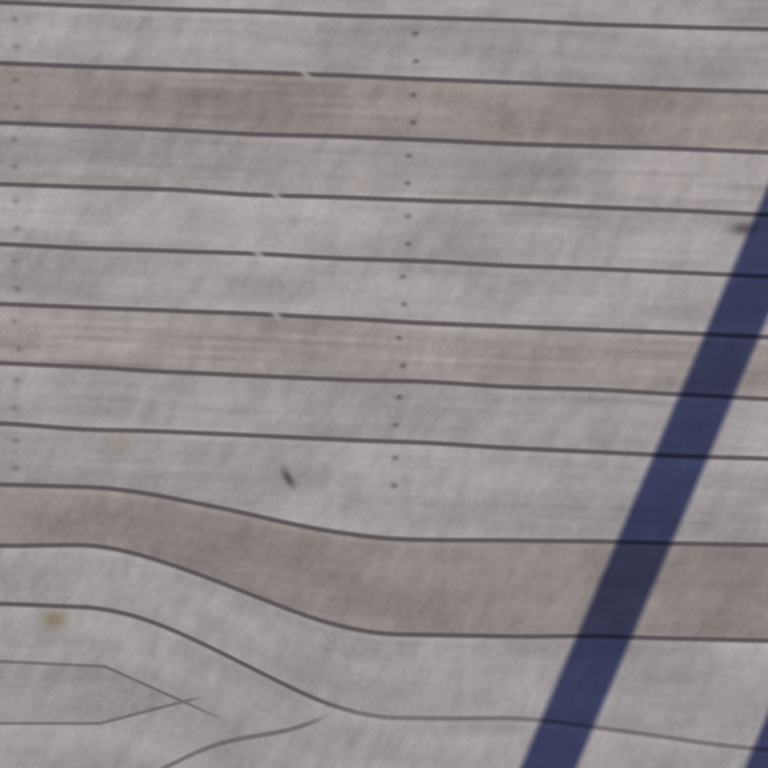
Write a WebGL 1 fragment shader that draws this texture.

```glsl
precision highp float;
// Weathered grey deck boards with bending seams and a slanting blue shadow.
uniform vec2 u_resolution;

const float SPACING = 0.0783;
const vec3 WOOD = vec3(0.622, 0.602, 0.602);
const vec3 BROWN_TINT = vec3(1.0, 0.975, 0.95);
const vec3 SEAM = vec3(0.33, 0.305, 0.32);
const vec3 STAIN = vec3(0.47, 0.43, 0.30);
const vec3 SHADOW = vec3(0.37, 0.41, 0.60);

float hash(vec2 p) {
  return fract(sin(dot(p, vec2(127.1, 311.7))) * 43758.5453);
}

float noise(vec2 p) {
  vec2 i = floor(p), f = fract(p);
  f = f * f * (3.0 - 2.0 * f);
  return mix(mix(hash(i), hash(i + vec2(1.0, 0.0)), f.x),
             mix(hash(i + vec2(0.0, 1.0)), hash(i + 1.0), f.x), f.y);
}

float fbm(vec2 p) {
  float sum = 0.0, amp = 0.5;
  for (int i = 0; i < 4; i++) {
    sum += amp * noise(p);
    p = p * 2.03 + 17.3;
    amp *= 0.5;
  }
  return sum / 0.9375;
}

// Soft band around d = 0.
float band(float d, float halfWidth, float soft) {
  return 1.0 - smoothstep(halfWidth - soft, halfWidth + soft, abs(d));
}

float spot(vec2 p, vec2 center, vec2 radius) {
  vec2 q = (p - center) / radius;
  return exp(-dot(q, q));
}

// Depth of seam i below the top edge; the lowest seams swing downwards.
float seamY(float i, float x) {
  float k = max(i - 7.0, 0.0);
  float slope = k > 0.0 ? 0.016 : 0.035 + 0.0015 * i;
  float bend = (0.07 - 0.008 * k) * k * smoothstep(0.1, 0.52, x);
  float tail = 0.037 * step(2.5, k) * smoothstep(0.65, 1.05, x);
  float wobble = 0.003 * (noise(vec2(x * 9.0, i * 7.0)) - 0.5);
  return 0.0045 + SPACING * i + slope * x + bend + tail + wobble;
}

// Wood tone for a board, with v measured down from its upper seam.
float grain(vec2 p, float v, float board) {
  float straight = 1.0 - smoothstep(7.5, 9.5, board);
  float fibres = noise(vec2(p.x * 7.0 + board * 9.0, v * 150.0)) - 0.5;
  float cloud = fbm(vec2(p.x * 7.0 + board * 3.7, v * 24.0 + board)) - 0.5;
  float scuffs = fbm(vec2(p.x * 65.0 + p.y * 25.0, p.y * 32.0)) - 0.5;
  float speck = noise(p * 190.0) - 0.5;
  float striped = band(board - 6.0, 0.5, 0.1) + 0.5 * band(board - 3.0, 0.5, 0.1);
  return fibres * (0.015 + 0.02 * straight + 0.04 * striped)
       + cloud * 0.13 + scuffs * 0.08 + speck * 0.025;
}

void main() {
  vec2 p = gl_FragCoord.xy / u_resolution;
  p.y = 1.0 - p.y;
  float soft = 0.0016 + 0.5 / u_resolution.y;

  // Seams, their lit lower edges and the chips that bridge them.
  float board = 0.0, top = -0.074, seam = 0.0, edge = 0.0, chip = 0.0;
  for (int n = 0; n < 11; n++) {
    float i = float(n);
    float y = seamY(i, p.x);
    float d = (p.y - y) * 0.95;
    if (d > 0.0) { board = i + 1.0; top = y; }
    float fade = 1.0 - 0.4 * step(9.5, i) * smoothstep(0.38, 0.5, p.x);
    seam = max(seam, band(d, 0.0027, soft) * fade);
    edge = max(edge, band(d - 0.007, 0.002, 0.003));
    float chipX = 0.375 + 0.08 * (hash(vec2(i, 4.0)) - 0.5);
    float chipped = step(0.5, i) * step(i, 5.5) * step(0.5, abs(i - 2.0));
    chip += chipped * spot(vec2(p.x - d * 0.7, d), vec2(chipX, 0.0), vec2(0.006, 0.007));
  }

  // Pointed inlay and the closing joint at the lower left.
  float upper = p.y - (0.861 + 0.05 * p.x + 0.4 * max(p.x - 0.137, 0.0));
  float lower = p.y - (0.942 - 0.26 * max(p.x - 0.13, 0.0));
  float joint = p.y - (0.927 + 0.33 * (0.43 - p.x) - 0.006 * sin(p.x * 28.0));
  float inlay = band(upper, 0.002, soft) * (1.0 - smoothstep(0.23, 0.32, p.x));
  inlay = max(inlay, band(lower, 0.002, soft) * (1.0 - smoothstep(0.24, 0.27, p.x)));
  inlay = max(inlay, band(joint, 0.003, soft) * (1.0 - smoothstep(0.39, 0.44, p.x)));
  seam = max(seam, inlay * 0.65);
  float insidePoint = smoothstep(-soft, soft, upper) * smoothstep(-soft, soft, -lower);

  // Board colour: each has its own tone, a few are browner.
  float v = p.y - top;
  float brown = band(board - 2.0, 0.5, 0.1) + band(board - 9.0, 0.5, 0.1)
              + 0.55 * band(board - 6.0, 0.5, 0.1) + 0.35 * band(board - 3.0, 0.5, 0.1);
  float tone = 0.03 * (hash(vec2(board, 2.0)) - 0.5) - 0.065 * brown;
  tone += grain(p, v, board) - 0.035 * insidePoint + 0.02 * edge;
  vec3 color = (WOOD + tone) * mix(vec3(0.995, 0.995, 1.015), BROWN_TINT, min(brown + 0.15, 1.0));

  // Paired nails in two columns on the straight boards.
  float rows = abs(abs(v / SPACING - 0.5) - 0.23) * SPACING;
  float jitter = 0.008 * (hash(vec2(board, floor(v / SPACING * 2.0))) - 0.5);
  float nail = spot(vec2(p.x - jitter, rows), vec2(0.545 - 0.05 * p.y, 0.0), vec2(0.0045, 0.0035));
  nail += 0.6 * spot(vec2(p.x - jitter, rows), vec2(0.021, 0.0), vec2(0.005, 0.004));
  color *= 1.0 - 0.28 * nail * step(board, 8.5);

  // Stains, a dark knot and a fallen scrap.
  color = mix(color, STAIN, 0.65 * spot(p, vec2(0.07, 0.807), vec2(0.017, 0.012)));
  color = mix(color, STAIN, 0.25 * spot(p, vec2(0.155, 0.575), vec2(0.02, 0.018)));
  color *= 1.0 - 0.4 * spot(p - vec2(p.y * 0.5, 0.0), vec2(0.064, 0.623), vec2(0.006, 0.012));
  color = mix(color, SEAM, seam * 0.88);
  color = mix(color, WOOD * 1.08, min(chip, 1.0) * 0.75);
  color = mix(color, SEAM, 0.85 * spot(p, vec2(0.968, 0.298), vec2(0.015, 0.008)));

  // Slanting shadow and the start of a second one.
  float across = p.x + 0.425 * p.y;
  float shade = max(band(across - 1.139, 0.036, 0.007), smoothstep(1.388, 1.402, across));
  color *= mix(vec3(1.0), SHADOW, shade);
  gl_FragColor = vec4(color, 1.0);
}
```
